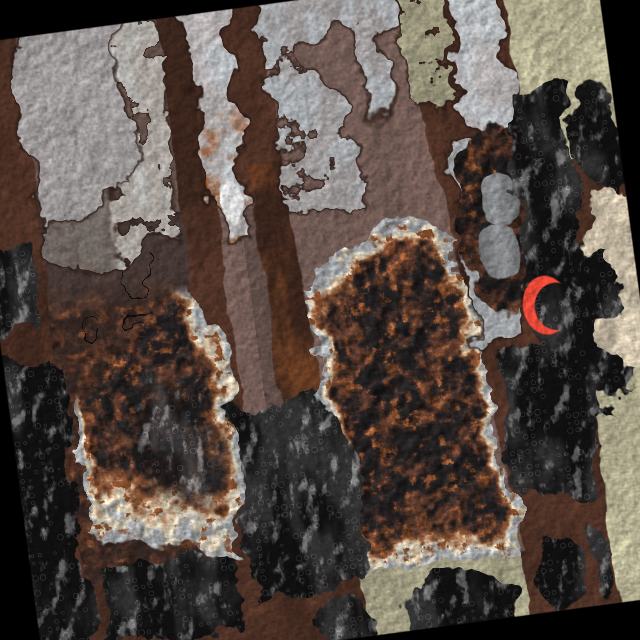
Reproduce this texture procedurally as a WebGL 2 fragment shader.

```glsl
#version 300 es
precision highp float;
// Weathered corrugated metal: peeling paint, rust burns with pale crusts, wet tar.
// Ragged boxes and ovals are layered in the tilted frame of the sheet (y runs down).
#define TILT vec2(.991, .133)
#define RAGGED .065
#define PAINT vec3(.62, .6, .6)
#define BARE vec3(.45, .36, .335)
#define RUST vec3(.34, .215, .165)
#define ORANGE vec3(.6, .35, .2)
#define CREAM vec3(.8, .75, .66)
#define ICE vec3(.61, .62, .63)
#define LICHEN vec3(.72, .7, .58)
#define SOOT vec3(.065, .06, .063)
uniform vec2 u_resolution;
out vec4 fragColor;

float hash(vec2 p) { return fract(sin(dot(p, vec2(127.1, 311.7))) * 43758.5); }
float noise(vec2 p) {
  vec2 i = floor(p), f = fract(p), e = vec2(1, 0);
  f *= f * (3. - 2. * f);
  return mix(mix(hash(i), hash(i + e), f.x), mix(hash(i + e.yx), hash(i + e.xx), f.x), f.y);
}
float fbm(vec2 p) {
  float sum = 0., amp = .5;
  for (int i = 0; i < 4; i++) { sum += amp * noise(p); p = p * 2.03 + 17.3; amp *= .5; }
  return sum;
}
float relief(vec2 p) { return fbm(p) - fbm(p + .3); }
float box(vec2 p, float l, float t, float r, float b) {
  vec2 d = max(vec2(l, t) - p, p - vec2(r, b));
  return max(d.x, d.y);
}
float oval(vec2 p, float x, float y, float rx, float ry) {
  return (length((p - vec2(x, y)) / vec2(rx, ry)) - 1.) * min(rx, ry);
}
float cover(float d) { float w = 1. / u_resolution.y; return smoothstep(w, -w, d); }
void lay(inout vec3 col, vec3 c, float d) { col = mix(col, c, cover(d)); }

// Paint flake with a dark lifted edge
void peel(inout vec3 col, vec3 c, float d) {
  col = mix(col, RUST * .45, .8 * smoothstep(.008, 0., d));
  lay(col, c, d);
}
vec3 rust(vec2 q) {
  float fine = fbm(q * 95. + 9.);
  vec3 c = mix(SOOT * 1.9, RUST, smoothstep(.36, .6, .5 * (fbm(q * 40.) + fine)));
  c = mix(c, ORANGE * .85, smoothstep(.56, .74, fine));
  return c * (1. + 1.6 * relief(q * 60.));
}
// Bands from the rim inward: pale salt, pitted cream, orange, dark rust
void crust(inout vec3 col, vec2 q, float d, float mask) {
  float depth = .07 * (fbm(q * 45.) - .47) - d;
  vec3 c = mix(ICE, CREAM, smoothstep(.008, .024, depth)) * (1. + relief(q * 70.));
  c = mix(c, ORANGE * .8, smoothstep(.54, .66, fbm(q * 80.)) * smoothstep(0., .02, depth));
  c = mix(c, ORANGE, smoothstep(.024, .046, depth));
  c = mix(c, rust(q), smoothstep(.032, .06, depth));
  lay(col, mix(col, c, mask), d);
}
// Wet tar with folds and scattered beads of water
vec3 tar(vec2 q) {
  vec2 cell = floor(q * 85.), f = fract(q * 85.) - .5;
  float bead = smoothstep(.12, 0., abs(length(f) - .1 - .28 * hash(cell))) * step(.6, hash(cell + 5.));
  float sheen = .13 * smoothstep(.42, .68, fbm(q * vec2(22, 9)));
  return SOOT + sheen + .3 * smoothstep(.03, .25, relief(q * vec2(50, 28))) + .1 * bead;
}

void main() {
  vec2 p = gl_FragCoord.xy / u_resolution - .5;
  vec2 q = vec2(dot(p, TILT), dot(p, vec2(TILT.y, -TILT.x))) + .5;
  vec2 rough = RAGGED * (vec2(fbm(q * 24.), fbm(q * 24. + 41.)) - .47);
  vec2 w = q + rough, s = q + .3 * rough;
  float u = q.x, v = q.y, blotch = fbm(q * vec2(25, 12)), flake = fbm(q * 38. + 3.);
  vec3 black = tar(q), rusty = rust(q), paint = PAINT * (.88 + .25 * flake);
  vec3 worn = mix(paint, ICE * 1.06, smoothstep(.4, .6, blotch));
  vec3 lichen = LICHEN * (.8 + .38 * blotch);

  // Grooves, ridge and central sheet
  vec3 col = RUST * mix(.6, 1.1, blotch);
  lay(col, RUST * .68, box(s, .305, -1., .35, .3));
  lay(col, mix(RUST * .65, ORANGE * .7, smoothstep(.4, .8, blotch)), box(s, .425, .25, .49, .63));
  lay(col, BARE * (u > .398 ? .82 : 1.), box(s, .362, .3, .422, .63));
  vec3 ridge = mix(worn * 1.1, ORANGE * .9, smoothstep(.42, .7, flake) * smoothstep(.1, .24, v));
  peel(col, ridge, box(w, .345 + .06 * v, -1., .415, .355));
  lay(col, vec3(.85), oval(s, .388, .296, .018, .036));
  float left = .472 + .04 * v * v, right = .682 + .1 * v;
  lay(col, BARE * (.87 + .2 * blotch), box(s, left, -1., right, .9));

  // Hanging paint flap, fringe and tongue
  float flap = box(w, .465 + .06 * v, -1., .53 + .055 * smoothstep(.08, .2, v), .33);
  flap = max(flap, .07 * (flake - .6));
  flap = min(flap, min(box(w, .48, -1., .685, .055), oval(w, .64, .1, .018, .095)));
  peel(col, worn, flap);

  // Left sheet: scorched lower half, peeled and smooth paint above
  vec3 scorched = mix(BARE * .6, mix(RUST * .85, rusty, .55), smoothstep(.38, .46, v));
  lay(col, scorched, box(s, .085, -1., .309, .86));
  float crack = abs(fbm(q * 13.) - .46) - .006;
  lay(col, SOOT, max(crack, box(q, .1, .36, .3, .64)));
  lay(col, BARE * .85, box(s, .085, -1., .309, .3));
  float pale = box(w, .09, -1., .305, .375 - .28 * abs(u - .16));
  peel(col, mix(worn, CREAM, .25), max(pale, .13 * (flake - .57) * smoothstep(.19, .25, u)));
  peel(col, paint * .98, box(w, .085, -1., .24, .3 - .45 * max(u - .12, 0.)));

  // Burns: open one on the left, arched one in the centre
  float edge = .308 + .04 * smoothstep(.4, .54, v) - .02 * smoothstep(.72, .86, v);
  float burn = max(1.3 * (w.x - edge), .55 * (w.y - .755 - .29 * u));
  crust(col, q, max(burn, 3. * (.1 - w.x)), smoothstep(.41, .45, v - .9 * max(.27 - u, 0.)));
  col = mix(col, black * 1.3, .85 * smoothstep(.025, -.02, oval(w, .25, .66, .055, .09)));
  lay(col, lichen * .88, box(s, .51, .86, .765, 2.));
  float arch = .362 + 4. * pow(abs(u - .635), 2.), squeeze = 2.3;
  crust(col, q, box(w * vec2(squeeze, 1), left * squeeze, arch, right * squeeze, .905), 1.);

  // Flaking strips, pale sheet and rusted hole with fittings
  peel(col, lichen * .82, max(box(w, .69, -1., .76, .19), .1 * (flake - .53)));
  peel(col, worn * 1.1, box(w, .77, -1., .842, .25));
  lay(col, lichen, min(box(s, .853, -1., 2., .3), box(s, .905, .63, 2., 2.)));
  peel(col, ICE, box(w, .735, .27, .82, .57));
  lay(col, rusty * .85, oval(w, .795, .38, .063, .145));
  float fitting = min(oval(s, .805, .348, .029, .042), oval(s, .793, .43, .033, .045));
  lay(col, ICE * (.9 - 7. * abs(u - .795)), fitting);

  // Tar runs, torn cloth and red ring
  float runs = min(box(w, .836, .19, .924, .7), box(w, .768, .59, .895, .82));
  runs = min(runs, min(box(w, .9, .42, .978, .67), oval(w, .967, .275, .04, .085)));
  runs = min(runs, min(box(w, .345, .615, .487 + .035 * smoothstep(.6, .75, v), .92), box(w, -1., .5, .086, 2.)));
  runs = min(runs, min(box(w, -1., .32, .07, .45), box(w, .11, .84, .315, .965)));
  runs = min(runs, min(oval(w, .653, .995, .09, .075), oval(w, .475, .98, .04, .045)));
  runs = min(runs, min(oval(w, .822, .945, .034, .065), oval(w, .89, .93, .019, .055)));
  lay(col, black, runs);
  float cloth = min(box(w, .935, .36, 2., .45), box(w, .965, .43, 2., .59));
  lay(col, CREAM * (.92 + relief(q * 14.)), min(cloth, oval(w, .968, .595, .038, .05)));
  float ring = max(oval(q, .853, .524, .036, .046), -oval(q, .869, .528, .034, .037));
  lay(col, vec3(.93, .29, .22), ring);

  // Grain and sheet edge
  col *= 1. + .6 * relief(q * 90.) + .16 * (noise(q * 260.) - .5);
  fragColor = vec4(col * cover(box(q, 0., 0., 1., 1.)), 1);
}
```
